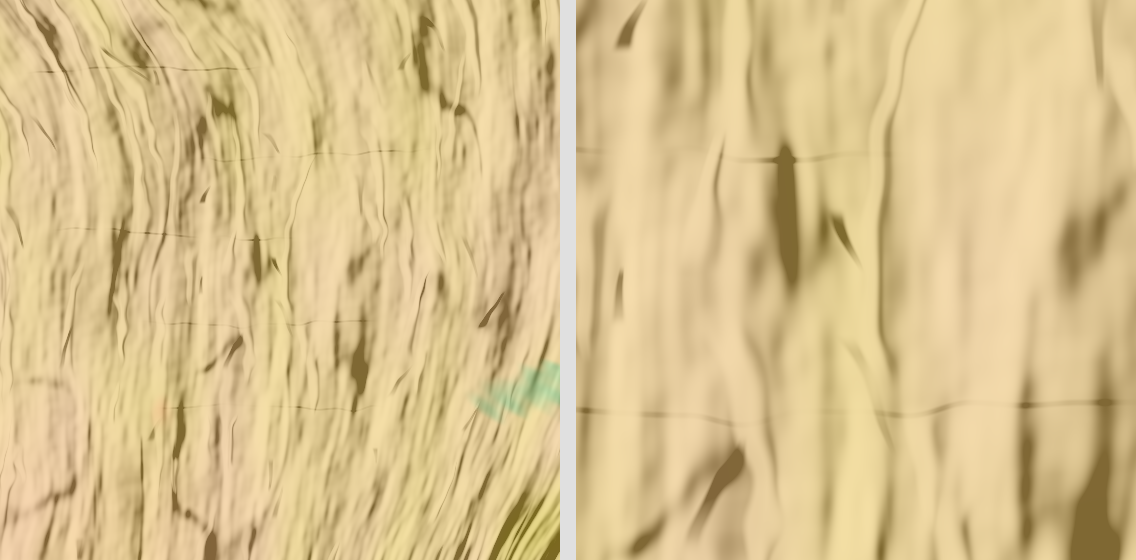
Left: the whole. Right: its middle third, enlarged.
This texture is drawn by a Shadertoy shader. Its source:

```glsl
float hash(vec2 p) {
    return fract(sin(dot(p, vec2(127.1, 311.7))) * 43758.5453);
}

float noise(vec2 p) {
    vec2 i = floor(p), f = fract(p);
    f = f * f * (3.0 - 2.0 * f);
    return mix(mix(hash(i), hash(i + vec2(1, 0)), f.x),
               mix(hash(i + vec2(0, 1)), hash(i + vec2(1, 1)), f.x), f.y);
}

// Bends space so that brush strokes run along constant x
vec2 flow(vec2 p) {
    float low = max(0.6 - p.y, 0.0), high = max(p.y - 0.65, 0.0);
    float x = p.x + (0.1 + 0.75 * p.x * p.x * p.x) * low * low;
    x += (1.15 - p.x) * high * high;
    x += 0.04 * noise(p * vec2(4.0, 3.0)) + 0.02 * noise(p * vec2(15.0, 8.0) + 7.0);
    return vec2(x, p.y);
}

// Thickness of the paint
float paintHeight(vec2 p) {
    vec2 q = flow(p);
    float lumps = 0.2 + 0.35 * smoothstep(0.55, 0.9, p.y - 0.3 * p.x)
                + 0.25 * smoothstep(0.3, 0.05, p.y);
    return noise(q * vec2(18.0, 3.6))
         + 0.65 * noise(q * vec2(41.0, 8.0) + 3.0)
         + 0.27 * noise(q * vec2(92.0, 22.0))
         + lumps * noise(p * vec2(27.0, 20.0) + 9.0)
         + 0.13 * noise(p * vec2(75.0, 60.0));
}

// Lays raised strokes and ragged dark gouges over the tone
float addStrokes(float tone, vec2 q, vec2 p) {
    float ragged = noise(p * vec2(48.0, 34.0)) - 0.5;
    for (float i = 0.0; i < 110.0; i++) {
        float kind = hash(vec2(i, 5.3));
        bool gouge = kind > 0.76;
        vec2 center = vec2(1.35 * hash(vec2(i, 1.7)), 1.1 * hash(vec2(i, 2.9)) - 0.05);
        float size = hash(vec2(i, 3.1)), lean = hash(vec2(i, 4.7)) - 0.5;
        float halfLength = gouge ? mix(0.015, 0.045, size) : mix(0.04, 0.17, size * size);
        float halfWidth = gouge ? 0.007 : mix(0.007, 0.014, fract(size * 7.3));

        vec2 d = q - center;
        d.x += d.y * lean * (gouge ? 1.3 : 0.35) + lean * 2.0 * d.y * d.y;
        d.x += ragged * 0.009;
        float along = 1.0 - d.y * d.y / (halfLength * halfLength);
        float ends = smoothstep(0.0, 0.7, along);
        float taper = 0.6 + 0.4 * d.y / halfLength * sign(lean);
        float side = d.x / (halfWidth * taper + 0.001);
        float core = smoothstep(1.1, 0.35, abs(side)) * ends;
        float shade = exp(-pow((side - 1.35) / 0.38, 2.0)) * ends;

        if (gouge) {
            tone = mix(tone, -1.45, core * clamp(0.65 + ragged, 0.0, 1.0));
        } else {
            tone = mix(tone, 1.15 + 0.3 * tone, 0.72 * core);
            tone = mix(tone, -1.3, shade * clamp(0.25 + 0.6 * kind + 0.7 * ragged, 0.0, 1.0));
        }
    }
    return tone;
}

void mainImage(out vec4 fragColor, in vec2 fragCoord) {
    vec2 p = fragCoord / iResolution.xy;
    vec2 q = flow(p);

    // Relief lit from the upper left, with broad and fine streaks
    float tone = 0.22 + 6.2 * (paintHeight(p + vec2(0.005, -0.003)) - paintHeight(p));
    tone += 1.1 * (noise(q * vec2(11.0, 4.0) + 20.0) - 0.5);
    tone += 0.7 * (noise(p * vec2(9.0, 8.0) + 60.0) - 0.5);
    tone += 0.6 * (noise(q * vec2(80.0, 14.0)) - 0.5);
    tone = addStrokes(tone, q, p);

    // Broken creases where strokes meet
    float crease = abs(noise(q * vec2(15.0, 4.5) + 31.0) - 0.5);
    float broken = smoothstep(0.45, 0.75, noise(p * vec2(13.0, 11.0) + 5.0));
    tone -= 1.3 * broken * smoothstep(0.08, 0.0, crease);

    // Thin cracks across the strokes
    for (float i = 0.0; i < 5.0; i++) {
        float start = hash(vec2(i, 8.1)) * 0.6;
        float line = 0.26 + 0.15 * i + 0.03 * noise(vec2(p.x * 5.0, i * 9.0))
                   + 0.008 * noise(vec2(p.x * 30.0, i));
        float span = smoothstep(start, start + 0.05, p.x) * smoothstep(start + 0.45, start + 0.35, p.x);
        float faint = noise(vec2(p.x * 22.0, i * 4.0));
        tone -= 0.9 * span * faint * smoothstep(0.0028, 0.0006, abs(p.y - line));
    }

    // Olive shadow in the lower right corner
    float corner = smoothstep(0.2, 0.0, length((p - vec2(1.0, 0.04)) * vec2(0.9, 1.2)));
    tone -= corner * (0.1 + 1.1 * noise(q * vec2(22.0, 4.0)));

    // Cream base, highlights compressed and shadows deepened
    tone = clamp(tone, -1.5, 2.2);
    vec3 color = vec3(0.865, 0.775, 0.565) + 0.105 * (1.0 - exp(-tone));

    // Yellow and rose drifts in the pigment
    float drift = noise(q * vec2(13.0, 4.0) + 40.0) - 0.5;
    color += drift * vec3(-0.015, 0.02, -0.07);
    float rose = smoothstep(0.42, 0.1, p.y + 0.12 * noise(p * 7.0)) * smoothstep(0.62, 0.2, p.x);
    color += rose * (0.5 + 0.5 * noise(q * vec2(20.0, 3.0))) * vec3(0.015, -0.035, 0.035);
    float blush = smoothstep(0.045, 0.0, length((p - vec2(0.29, 0.26)) * vec2(1.6, 1.0)));
    color += blush * noise(q * vec2(60.0, 9.0)) * vec3(0.03, -0.14, -0.08);
    color += corner * vec3(-0.02, 0.0, -0.08);

    // Green dab on the right edge
    vec2 g = (p - vec2(0.985, 0.3)) * vec2(0.6, 1.4);
    float dab = smoothstep(0.085, 0.03, length(g) + 0.07 * (noise(p * vec2(24.0, 30.0) + p.yx * 15.0) - 0.5));
    vec3 green = vec3(0.54, 0.7, 0.5) + 0.09 * tone;
    color = mix(color, green, dab * (0.5 + 0.45 * noise(vec2(p.x * 14.0, p.y * 55.0 + p.x * 25.0))));

    fragColor = vec4(clamp(color, 0.0, 1.0), 1.0);
}
```
